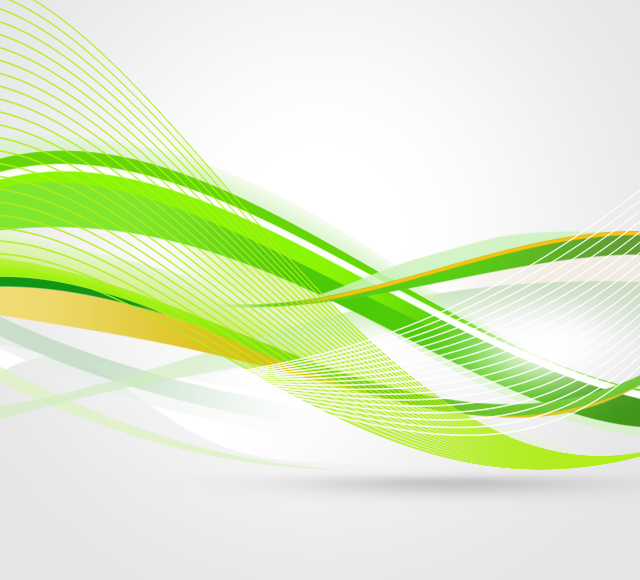
This background is drawn by a WebGL 1 fragment shader. Its source:

```glsl
precision highp float;
uniform vec2 u_resolution;

float pixel;

// Quartic through heights at x = 0, 1/4, 1/2, 3/4 and 1 (Newton form)
float curve(float x, float a, float b, float c, float d, float e) {
  float t = 4.0 * x;
  float d2 = c - 2.0 * b + a;
  float d3 = d - 3.0 * c + 3.0 * b - a;
  float d4 = e - 4.0 * d + 6.0 * c - 4.0 * b + a;
  return a + t * (b - a + (t - 1.0) / 2.0 * (d2 + (t - 2.0) / 3.0 * (d3 + (t - 3.0) / 4.0 * d4)));
}

// Coverage between two heights
float band(float y, float top, float bottom) {
  return smoothstep(-pixel, pixel, top - y) * smoothstep(-pixel, pixel, y - bottom);
}

// Evenly shared lines between two heights
float mesh(float y, float top, float bottom, float count, float halfWidth) {
  float gap = max(top - bottom, 0.001);
  float f = (top - y) / gap * count;
  float dist = abs(fract(f + 0.5) - 0.5) * gap / count;
  float inside = step(-0.5, f) * step(f, count + 0.5);
  return inside * (1.0 - smoothstep(halfWidth - pixel * 0.6, halfWidth + pixel * 0.6, dist));
}

void main() {
  vec2 uv = gl_FragCoord.xy / u_resolution;
  float x = uv.x, y = uv.y;
  pixel = 1.0 / u_resolution.y;

  // Studio backdrop and floor shadow
  float vignette = smoothstep(0.1, 0.75, length((uv - vec2(0.5, 0.6)) * vec2(1.1, 1.0)));
  vec3 color = mix(vec3(1.0), vec3(0.9, 0.9, 0.905), vignette);
  float shadowHeight = y > 0.168 ? 0.012 : 0.022;
  vec2 shadow = (uv - vec2(0.7, 0.168)) / vec2(0.23, shadowHeight);
  color *= 1.0 - 0.17 * exp(-dot(shadow, shadow));

  // White hill and faint trailing stripe
  float hillX = (x - 0.08) / 0.2;
  float hill = 0.2 + 0.185 * exp(-hillX * hillX);
  float hillFade = 1.0 - smoothstep(0.3, 0.7, x);
  color = mix(color, vec3(1.0), band(y, 0.405 - 0.2 * x, hill) * hillFade);
  float trail = curve(x, 0.368, 0.25, 0.193, 0.19, 0.2);
  float trailWidth = 0.028 * max(0.0, 1.0 - x / 0.54);
  color = mix(color, vec3(0.87, 0.95, 0.77), band(y, trail, trail - trailWidth) * 0.8 * step(x, 0.54));

  // Muted ribbon at the left
  float muted = curve(x, 0.454, 0.353, 0.296, 0.27, 0.27);
  float mutedFade = 1.0 - smoothstep(0.12, 0.5, x);
  color = mix(color, vec3(0.76, 0.86, 0.77), band(y, muted, muted - 0.034) * mutedFade * 0.85);
  color = mix(color, vec3(0.91, 0.93, 0.91), band(y, muted - 0.034, muted - 0.055) * mutedFade * 0.6);

  // Pale washes behind the ribbons
  float fanTop = curve(x, 1.029, 0.806, 0.497, 0.27, 0.22);
  float fanBottom = curve(x, 0.54, 0.447, 0.296, 0.2, 0.213);
  float fanFill = band(y, fanTop, fanBottom);
  float washTop = curve(x, 0.603, 0.537, 0.432, 0.289, 0.217);
  color = mix(color, vec3(0.86, 0.95, 0.65), fanFill * smoothstep(0.24, 0.38, x) * (0.85 - 0.4 * smoothstep(0.5, 0.65, x)));
  float washDepth = clamp((washTop - y) / 0.06, 0.0, 1.0);
  vec3 washColor = mix(vec3(0.91, 0.96, 0.84), vec3(0.81, 0.94, 0.49), washDepth);
  color = mix(color, washColor, band(y, washTop, fanBottom) * (1.0 - 0.6 * smoothstep(0.35, 0.65, x)));

  // Translucent ribbon rising to the right
  float riseTop = curve(x, 0.3, 0.368, 0.45, 0.504, 0.514);
  float riseBottom = curve(x, 0.276, 0.342, 0.389, 0.418, 0.382);
  float riseFade = mix(0.75, smoothstep(riseBottom, riseTop, y), smoothstep(0.25, 0.6, x));
  vec3 riseColor = mix(vec3(0.81, 0.93, 0.74), vec3(0.77, 0.85, 0.73), smoothstep(0.5, 0.9, x));
  color = mix(color, riseColor, band(y, riseTop, riseBottom) * riseFade * 0.85);

  // Main green ribbon: halo, body, lime strip and white seam
  float haloTop = curve(x, 0.767, 0.741, 0.624, 0.447, 0.336);
  float bodyTop = curve(x, 0.726, 0.713, 0.588, 0.434, 0.328);
  float bodyBottom = curve(x, 0.603, 0.589, 0.491, 0.353, 0.264);
  float limeBottom = curve(x, 0.675, 0.651, 0.529, 0.399, 0.303);
  float seam = curve(x, 0.697, 0.685, 0.566, 0.422, 0.319);
  float haloFade = smoothstep(haloTop + 0.01, bodyTop, y);
  color = mix(color, vec3(0.83, 0.95, 0.75), band(y, haloTop, bodyBottom - 0.015 * smoothstep(0.5, 0.75, x)) * (0.2 + 0.5 * haloFade));
  vec3 bodyColor = mix(vec3(0.5, 0.9, 0.18), vec3(0.3, 0.79, 0.03), smoothstep(0.2, 0.5, x));
  bodyColor = mix(bodyColor, vec3(0.25, 0.58, 0.1), smoothstep(0.75, 1.0, x));
  color = mix(color, bodyColor, band(y, bodyTop, bodyBottom));
  color = mix(color, vec3(0.4, 0.84, 0.02), band(y, bodyTop, seam));
  color = mix(color, vec3(0.54, 0.96, 0.02), band(y, seam, limeBottom) * (1.0 - smoothstep(0.5, 0.75, x)));
  color = mix(color, vec3(0.98, 1.0, 0.96), band(y, seam + 0.0065, seam - 0.0065));

  // Lower ribbon: gold, dark edge and lime
  float ribbonTop = curve(x, 0.555, 0.48, 0.372, 0.305, 0.353);
  float ribbonBottom = curve(x, 0.523, 0.463, 0.351, 0.284, 0.336);
  float goldTop = curve(x, 0.506, 0.46, 0.364, 0.296, 0.346);
  float goldBottom = curve(x, 0.457, 0.409, 0.342, 0.283, 0.336);
  vec3 gold = mix(vec3(0.94, 0.86, 0.45), vec3(0.86, 0.76, 0.1), smoothstep(0.0, 0.4, x));
  color = mix(color, gold, band(y, goldTop, goldBottom));
  color = mix(color, vec3(0.07, 0.58, 0.08), band(y, ribbonBottom, goldTop) * (1.0 - smoothstep(0.2, 0.3, x)));
  vec3 ribbonColor = mix(vec3(0.6, 0.95, 0.03), vec3(0.4, 0.76, 0.14), smoothstep(0.2, 0.75, x));
  float ribbonShade = smoothstep(ribbonTop, ribbonBottom, y);
  ribbonColor = mix(ribbonColor, vec3(0.8, 0.95, 0.38), 0.6 * (1.0 - ribbonShade) * (1.0 - smoothstep(0.0, 0.4, x)));
  color = mix(color, ribbonColor, band(y, ribbonTop, ribbonBottom));

  // Bright glow where the ribbons cross
  vec2 glow = (uv - vec2(0.855, 0.4)) / vec2(0.11, 0.065);
  color = mix(color, vec3(1.0), 0.95 * exp(-dot(glow, glow)));

  // Upper right swoosh: pale veil, green blade and orange rim
  float bladeTop = curve(x, 0.695, 0.497, 0.487, 0.557, 0.601);
  float bladeWidth = 0.005 + 0.035 * smoothstep(0.38, 0.95, x);
  float veil = 0.027 * smoothstep(0.44, 0.65, x) * (1.0 - smoothstep(0.75, 0.98, x));
  color = mix(color, vec3(0.8, 0.95, 0.74), band(y, bladeTop + veil, bladeTop) * step(0.44, x) * 0.85);
  color = mix(color, vec3(0.95, 0.92, 0.87), band(y, bladeTop - bladeWidth, riseTop) * smoothstep(0.68, 0.85, x) * 0.7);
  vec3 bladeColor = mix(vec3(0.35, 0.8, 0.08), vec3(0.38, 0.62, 0.2), smoothstep(0.7, 1.0, x));
  color = mix(color, bladeColor, band(y, bladeTop, bladeTop - bladeWidth) * smoothstep(0.33, 0.45, x));
  color = mix(color, vec3(0.98, 0.76, 0.06), band(y, bladeTop, bladeTop - 0.0065) * smoothstep(0.42, 0.55, x));

  // Lime wing tip and line fans
  vec3 limeLine = vec3(0.69, 0.93, 0.1);
  color = mix(color, limeLine, fanFill * smoothstep(0.66, 0.92, x));
  color = mix(color, limeLine, mesh(y, fanTop, fanBottom, 22.0, 0.0016) * 0.8);
  float netTop = curve(x, 0.313, 0.343, 0.389, 0.494, 0.672);
  float netBottom = curve(x, 0.425, 0.361, 0.289, 0.25, 0.368);
  color = mix(color, vec3(1.0), mesh(y, netTop, netBottom, 17.0, 0.0014) * smoothstep(0.28, 0.42, x) * 0.85);

  gl_FragColor = vec4(color, 1.0);
}
```
